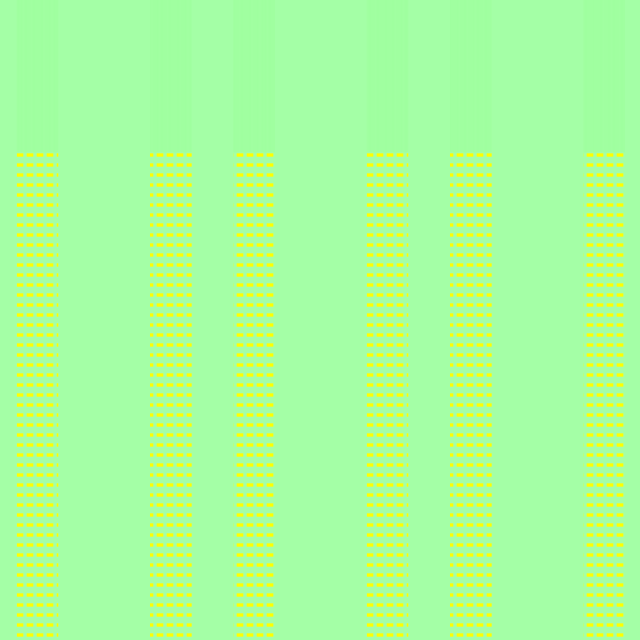
A WebGL 1 fragment shader for this pattern:

```glsl
precision highp float;

uniform vec2 u_resolution;

// Lengths are counted in UNITS per canvas side
const float UNITS = 768.0;
const float BAND_PERIOD = 260.0;
const float BAND_WIDTH = 50.0;
const float FIRST_BAND = 20.0;
const float SECOND_BAND = 180.0;
const float DASH_TOP = 585.0;
const float DASH_PERIOD = 12.0;
const vec2 DASH_HALF = vec2(4.0, 2.0);
const vec2 DASH_CENTER = vec2(0.0, 6.0);
const float STREAK_STRENGTH = 0.004;

const vec3 MINT = vec3(0.645, 1.0, 0.65);
const vec3 DEEP_MINT = vec3(0.627, 1.0, 0.627);
const vec3 YELLOW = vec3(1.0, 1.0, 0.0);

// Antialiased coverage from a signed distance, positive inside
float coverage(float inside, float pixel) {
  return clamp(0.5 + inside / pixel, 0.0, 1.0);
}

// Repeating vertical band that starts at left
float band(float x, float left, float pixel) {
  float halfWidth = 0.5 * BAND_WIDTH;
  float local = mod(x - left - halfWidth + 0.5 * BAND_PERIOD, BAND_PERIOD);
  return coverage(halfWidth - abs(local - 0.5 * BAND_PERIOD), pixel);
}

// Grid of small horizontal dashes
float dashes(vec2 p, vec2 pixel) {
  vec2 local = mod(p - DASH_CENTER + 0.5 * DASH_PERIOD, DASH_PERIOD);
  vec2 inside = DASH_HALF - abs(local - 0.5 * DASH_PERIOD);
  return coverage(inside.x, pixel.x) * coverage(inside.y, pixel.y);
}

// Faint vertical streaks from layered sines
float streaks(float x) {
  return 0.5 * sin(x * 0.73) + 0.5 * sin(x * 1.31 + 1.7);
}

void main() {
  vec2 pixel = UNITS / u_resolution;
  vec2 p = gl_FragCoord.xy * pixel;

  float bands = max(band(p.x, FIRST_BAND, pixel.x),
                    band(p.x, SECOND_BAND, pixel.x));
  float lower = coverage(DASH_TOP - p.y, pixel.y);

  // Plain tinted bands above, dashed bands below
  vec3 tint = DEEP_MINT + STREAK_STRENGTH * streaks(p.x) * vec3(1.0, 0.0, 1.0);
  vec3 color = mix(MINT, tint, bands * (1.0 - lower));
  color = mix(color, YELLOW, bands * lower * dashes(p, pixel));

  gl_FragColor = vec4(color, 1.0);
}
```
